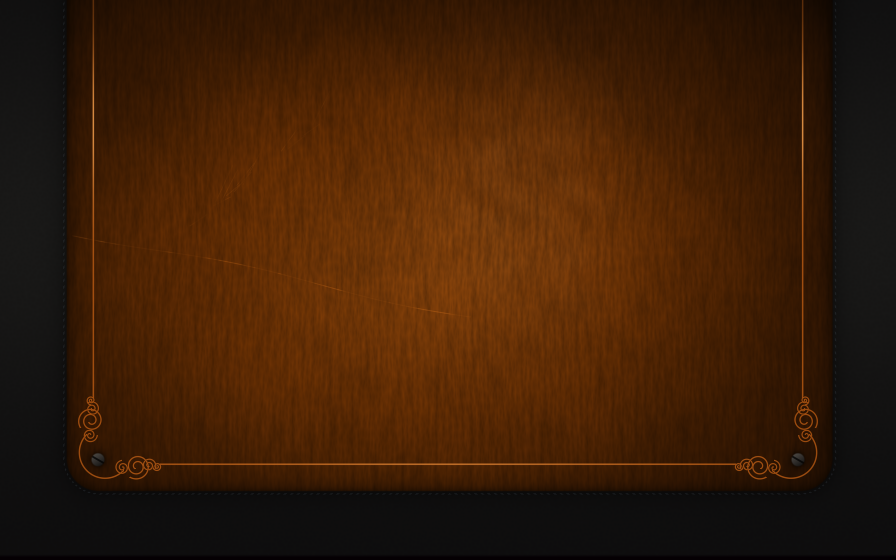
This background is drawn by a Shadertoy shader. Its source:

```glsl
// Dark leather backdrop with a stitched, vignetted wood panel, copper scroll frame and corner screws.

const float TAU = 6.2831853;
const vec3 COPPER = vec3(0.70, 0.34, 0.07);
const vec3 PALE_COPPER = vec3(0.95, 0.62, 0.30);

float hash(vec2 p) {
    return fract(sin(dot(p, vec2(127.1, 311.7))) * 4375.85);
}

// Distance to the nearest jittered cell centre
float cellNoise(vec2 p) {
    vec2 cell = floor(p), f = fract(p);
    float nearest = 2.0;
    for (int j = -1; j <= 1; j++)
        for (int i = -1; i <= 1; i++) {
            vec2 o = vec2(i, j), id = cell + o;
            vec2 jitter = vec2(hash(id), hash(id + 19.3));
            nearest = min(nearest, length(o + jitter - f));
        }
    return nearest;
}

float layeredSines(vec2 p) {
    float sum = 0.0, amp = 0.5;
    for (int i = 0; i < 4; i++) {
        sum += amp * sin(p.x + 1.7 * sin(p.y)) * cos(p.y + 0.6 * p.x);
        p = mat2(1.5, 1.1, -1.1, 1.5) * p + 2.3;
        amp *= 0.55;
    }
    return sum;
}

float roundBox(vec2 p, vec2 halfSize, float radius) {
    vec2 d = abs(p) - halfSize + radius;
    return length(max(d, 0.0)) + min(max(d.x, d.y), 0.0) - radius;
}

float segment(vec2 p, vec2 a, vec2 b) {
    vec2 ab = b - a;
    return length(p - a - ab * clamp(dot(p - a, ab) / dot(ab, ab), 0.0, 1.0));
}

// Spiral that winds inward from the given radius
float spiral(vec2 p, float radius, float pitch, float phase) {
    float r = length(p);
    float wind = fract(atan(p.y, p.x) / TAU + phase);
    float turn = clamp(round((radius - r) / pitch - wind), 0.0, 1.0);
    return abs(r - radius + pitch * (turn + wind));
}

float stroke(float d, float width, float px) {
    return 1.0 - smoothstep(width - 0.5 * px, width + 0.8 * px, abs(d));
}

vec3 leather(vec2 p) {
    vec2 fromCentre = (p - vec2(0.8, 0.60)) / vec2(1.5, 0.38);
    float light = exp(-dot(fromCentre, fromCentre));
    vec3 c = mix(vec3(0.050, 0.047, 0.049), vec3(0.112, 0.110, 0.104), light);
    c *= 0.96 + 0.08 * cellNoise(p * 150.0);
    return mix(vec3(0.018, 0.0, 0.012), c, smoothstep(0.004, 0.011, p.y));
}

vec3 wood(vec2 p) {
    // Vignette
    float d = length((p - vec2(0.75, 0.52)) / vec2(0.78, 0.53));
    vec3 c = mix(vec3(0.44, 0.212, 0.027), vec3(0.355, 0.160, 0.010), smoothstep(0.05, 0.58, d));
    c = mix(c, vec3(0.185, 0.082, 0.008), smoothstep(0.45, 1.0, d));
    c = mix(c, vec3(0.075, 0.034, 0.006), smoothstep(0.92, 1.4, d));
    // Pale worn patch
    vec2 patchPos = (p - vec2(0.93, 0.64)) / vec2(0.17, 0.22);
    float worn = exp(-dot(patchPos, patchPos));
    c += worn * vec3(0.065, 0.050, 0.032) * (0.8 + 0.5 * layeredSines(p * 30.0));
    // Vertical fibres
    vec2 g = p + vec2(0.008 * layeredSines(p * vec2(7.0, 5.0)), 0.0);
    float fibre = cellNoise(g * vec2(125.0, 13.0)) - 0.45;
    float fine = cellNoise(g * vec2(210.0, 60.0) + 7.0) - 0.45;
    float cloud = layeredSines(p * vec2(14.0, 7.0));
    return c * (1.0 - 0.24 * fibre + 0.15 * fine + 0.07 * cloud);
}

// One long scratch and a loose cluster of short ones
float scratches(vec2 p, float px) {
    float broken = smoothstep(-0.15, 0.4, layeredSines(p * 45.0));
    float bend = 0.006 * sin(p.x * 11.0);
    float s = stroke(segment(p + vec2(0.0, bend), vec2(0.13, 0.585), vec2(0.84, 0.435)), 0.0006, px);
    for (int i = 0; i < 12; i++) {
        float k = float(i);
        float along = hash(vec2(k, 3.0));
        vec2 a = vec2(0.31, 0.57) + along * vec2(0.25, 0.20) + 0.05 * hash(vec2(k, 8.0));
        vec2 b = a + vec2(0.03, 0.015 + 0.05 * hash(vec2(k, 5.0)));
        s = max(s, 0.45 * stroke(segment(p, a, b), 0.0005, px));
    }
    return s * (0.25 + 0.75 * broken);
}

// Frame folded about the corner diagonal: x runs along the line, y across it
float frame(vec2 c, float px) {
    vec2 f = vec2(max(c.x, c.y), min(c.x, c.y));
    float ink = stroke(segment(f, vec2(0.119, 0.0), vec2(2.0, 0.0)), 0.0011, px);
    float arc = length(f - 0.021) - 0.046;
    ink = max(ink, stroke(arc, 0.0010, px) * step(f.x, 0.054) * step(f.y, 0.0));
    ink = max(ink, stroke(spiral(f - vec2(0.078, -0.004), 0.023, 0.009, 0.35), 0.0009, px));
    ink = max(ink, stroke(spiral(f - vec2(0.052, -0.006), 0.013, 0.006, 0.75), 0.0008, px));
    ink = max(ink, stroke(spiral(f - vec2(0.099, -0.002), 0.013, 0.006, 0.10), 0.0008, px));
    return max(ink, stroke(spiral(f - vec2(0.114, -0.004), 0.008, 0.004, 0.50), 0.0008, px));
}

void mainImage(out vec4 fragColor, in vec2 fragCoord) {
    float px = 1.0 / iResolution.y;
    vec2 p = fragCoord * px;
    p.x += 0.8 - 0.5 * iResolution.x * px;
    vec2 panelPos = p - vec2(0.803, 1.0);
    float panel = roundBox(panelPos, vec2(0.684, 0.877), 0.058);

    // Leather, panel shadow and stitches
    vec3 col = leather(p) * (1.0 - 0.35 * exp(-max(panel, 0.0) * 55.0));
    float dash = smoothstep(0.2, 0.4, abs(fract((abs(panelPos.x) + p.y) * 85.0) - 0.5));
    col += vec3(0.055, 0.065, 0.075) * dash * stroke(panel - 0.005, 0.0009, px);

    // Wood with a darkened rim
    vec3 board = wood(p) * (1.0 - 0.45 * exp(min(panel, 0.0) * 90.0));
    board += vec3(0.13, 0.075, 0.025) * scratches(p, px);

    // Copper frame, glinting part way along each side
    vec2 corner = vec2(0.8 - abs(p.x - 0.8), p.y) - vec2(0.1667, 0.171);
    float sideGlint = exp(-pow((p.y - 0.78) / 0.12, 2.0));
    float baseGlint = exp(-pow((p.x - 0.8) / 0.35, 2.0));
    float glint = corner.y > corner.x ? sideGlint : 0.5 * baseGlint;
    float fade = 1.0 - 0.45 * smoothstep(0.82, 1.0, p.y);
    board = mix(board, mix(COPPER, PALE_COPPER, glint) * fade, 0.85 * frame(corner, px));

    // Slotted screws
    vec2 s = (vec2(p.x - 0.8 - sign(p.x - 0.8) * 0.625, p.y - 0.179)) / 0.0115;
    float edge = px / 0.0115;
    vec3 metal = vec3(0.19, 0.18, 0.17) * (1.0 + 0.6 * dot(s, vec2(-0.5, 0.7)));
    metal *= 1.0 - 0.75 * stroke(dot(s, vec2(0.5, 0.866)), 0.12, edge);
    board *= 1.0 - 0.5 * exp(-2.0 * max(length(s) - 1.0, 0.0));
    board = mix(board, metal, 1.0 - smoothstep(1.0 - edge, 1.0 + edge, length(s)));

    col = mix(col, board, 1.0 - smoothstep(-px, px, panel));
    fragColor = vec4(clamp(col, 0.0, 1.0), 1.0);
}
```
